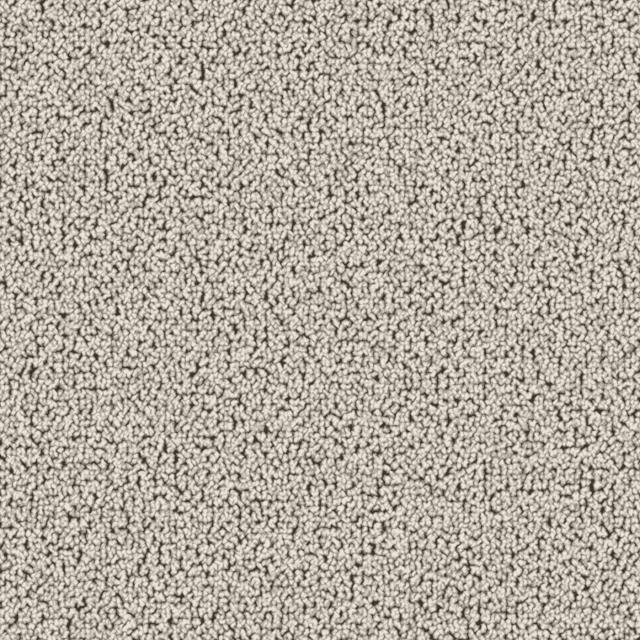
Write a WebGL 2 fragment shader that draws this texture.

```glsl
#version 300 es
precision highp float;

#define TUFTS 120.0          // tufts across the canvas
#define STRETCH 1.2          // elongation of each tuft
#define TURN 1.9             // spread of tuft directions, radians
#define WARP 0.1             // bending of the tuft outlines
#define SOFTNESS 13.0        // higher gives harder creases between tufts
#define BRIGHTNESS 1.09      // tone of the tuft crowns
#define PIT_DEPTH 1.8        // darkening towards the gaps
#define STRAND_DEPTH 0.65    // relief of the finer strands
#define TONE_SPREAD 0.2      // tone difference between tufts
#define LIGHT 0.3            // strength of the slanted light
#define PIT_COLOR vec3(0.27, 0.25, 0.20)
#define YARN_COLOR vec3(0.87, 0.84, 0.80)

uniform vec2 u_resolution;
out vec4 fragColor;

vec3 hash3(vec2 cell) {
    vec3 p = fract(cell.xyx * vec3(0.1031, 0.1030, 0.0973));
    p += dot(p, p.yxz + 33.33);
    return fract((p.xxy + p.yzz) * p.zyx);
}

// Soft cellular noise: x = squared distance, yz = offset from the centre, w = tuft id
vec4 softTufts(vec2 p) {
    vec2 base = floor(p);
    vec3 sum = vec3(0.0);
    float total = 0.0;
    for (int y = -1; y <= 1; y++) {
        for (int x = -1; x <= 1; x++) {
            vec2 cell = base + vec2(x, y);
            vec3 rnd = hash3(cell + 17.0);
            vec2 offset = p - cell - 0.1 - 0.8 * rnd.xy;
            float angle = (rnd.z - 0.5) * TURN;
            float c = cos(angle), s = sin(angle);
            vec2 local = mat2(c, s, -s, c) * offset;
            local *= vec2(STRETCH, 1.0 / STRETCH);
            float weight = exp(-SOFTNESS * dot(local, local));
            sum += weight * vec3(offset, fract(rnd.z * 7.31 + rnd.x));
            total += weight;
        }
    }
    total = max(total, 1e-8);
    return vec4(-log(total) / SOFTNESS, sum / total);
}

// Layered sines that make straight cell borders irregular
vec2 bend(vec2 p) {
    return sin(p.yx * vec2(2.7, 3.1) + 1.3 * sin(p * 1.17))
         + 0.5 * sin(p.yx * vec2(6.3, 5.7) + p * 2.1);
}

float pileTone(vec2 p) {
    p += WARP * bend(p);
    vec4 tuft = softTufts(p);
    vec4 strand = softTufts(mat2(1.3, 0.9, -0.9, 1.3) * p + 41.3);
    float tone = BRIGHTNESS - PIT_DEPTH * max(tuft.x, 0.0);
    tone += STRAND_DEPTH * (0.16 - strand.x);
    tone += TONE_SPREAD * (tuft.w - 0.5);
    tone += LIGHT * dot(tuft.yz, vec2(-0.5, 0.85));
    return clamp(tone, -0.08, 1.1);
}

void main() {
    float unit = min(u_resolution.x, u_resolution.y);

    // Four samples per pixel smooth the tuft borders
    float tone = 0.0;
    for (int i = 0; i < 4; i++) {
        vec2 jitter = vec2(i & 1, i >> 1) * 0.5 - 0.25;
        tone += 0.25 * pileTone((gl_FragCoord.xy + jitter) / unit * TUFTS);
    }

    fragColor = vec4(mix(PIT_COLOR, YARN_COLOR, tone), 1.0);
}
```
